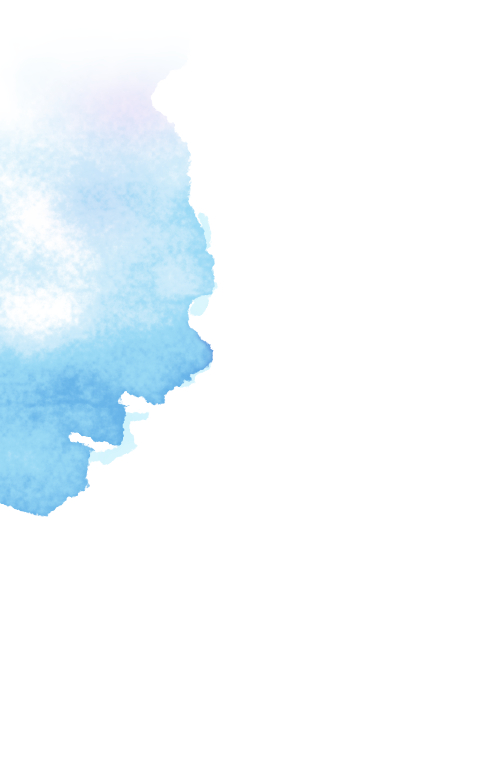
A Shadertoy shader for this background:

```glsl
float hash(vec2 p) {
    p = fract(p * vec2(0.1031, 0.1137));
    p += dot(p, p.yx + 33.3);
    return fract((p.x + p.y) * p.x * 17.0);
}

float noise(vec2 p) {
    vec2 i = floor(p), f = fract(p);
    f = f * f * (3.0 - 2.0 * f);
    return mix(mix(hash(i), hash(i + vec2(1, 0)), f.x),
               mix(hash(i + vec2(0, 1)), hash(i + vec2(1, 1)), f.x), f.y);
}

float fbm(vec2 p) {
    float sum = 0.0, amp = 0.53;
    for (int i = 0; i < 4; i++) {
        sum += amp * noise(p);
        p = mat2(1.6, 1.2, -1.2, 1.6) * p + 19.7;
        amp *= 0.5;
    }
    return sum;
}

float blob(vec2 p, vec2 center, vec2 radii) {
    vec2 q = (p - center) / radii;
    return exp(-dot(q, q));
}

float capsule(vec2 p, vec2 a, vec2 b, float r) {
    vec2 v = b - a;
    return length(p - a - v * clamp(dot(p - a, v) / dot(v, v), 0.0, 1.0)) - r;
}

// Right border of the wash, in percent of the height, at depth y below the top
float rightEdge(float y) {
    float x = 24.5 - 4.5 * smoothstep(7.0, 12.0, y) + 4.6 * smoothstep(12.5, 20.0, y);
    x += 3.1 * smoothstep(25.0, 35.0, y) - 3.0 * smoothstep(38.0, 39.8, y);
    x += 2.7 * smoothstep(42.0, 45.5, y) - 5.9 * smoothstep(46.5, 52.2, y);
    x -= 5.4 * smoothstep(52.0, 53.0, y) + 4.6 * smoothstep(57.5, 59.0, y);
    return x - 3.0 * smoothstep(63.0, 65.5, y);
}

// Depth inside the painted body, positive within
float bodyDepth(vec2 p) {
    float slope = (rightEdge(p.y + 0.2) - rightEdge(p.y - 0.2)) / 0.4;
    float d = (rightEdge(p.y) - p.x) / sqrt(1.0 + slope * slope);
    d = min(d, 65.6 + 1.4 * exp(-pow((p.x - 5.2) / 2.5, 2.0)) - p.y);
    d = min(d, capsule(p, vec2(16.0, 51.9), vec2(20.5, 53.3), 0.7));
    return min(d, capsule(p, vec2(9.6, 57.0), vec2(13.5, 58.4), 0.75));
}

// Thin pale water marks beyond the body, positive within
float paleDepth(vec2 p) {
    float d = capsule(p, vec2(9.0, 59.2), vec2(14.0, 59.8), 0.75);
    d = min(d, capsule(p, vec2(14.0, 59.8), vec2(16.6, 57.8), 0.8));
    d = min(d, capsule(p, vec2(16.6, 57.8), vec2(16.4, 54.6), 0.7));
    d = min(d, capsule(p, vec2(16.4, 54.2), vec2(19.0, 53.9), 0.5));
    d = min(d, capsule(p, vec2(26.3, 28.2), vec2(27.0, 32.0), 0.5));
    d = min(d, capsule(p, vec2(27.4, 37.0), vec2(25.7, 40.4), 0.8));
    return -min(d, capsule(p, vec2(26.7, 47.4), vec2(23.6, 50.0), 0.6));
}

vec3 pigment(float t) {
    vec3 c = mix(vec3(1.0), vec3(0.80, 0.92, 0.98), smoothstep(0.0, 0.36, t));
    c = mix(c, vec3(0.60, 0.85, 0.96), smoothstep(0.33, 0.65, t));
    return mix(c, vec3(0.40, 0.70, 0.91), smoothstep(0.62, 1.05, t));
}

void mainImage(out vec4 fragColor, in vec2 fragCoord) {
    vec2 p = 100.0 * vec2(fragCoord.x, iResolution.y - fragCoord.y) / iResolution.y;
    float aa = 100.0 / iResolution.y;
    float cloud = fbm(p * 0.22) - 0.5;
    float grain = fbm(p * 1.8 + 40.0) - 0.5;

    // Ragged borders
    vec2 q = p + 1.4 * (vec2(fbm(p * 0.8), fbm(p * 0.8 + 71.0)) - 0.5);
    float depth = bodyDepth(q) + 0.5 * grain;
    float body = smoothstep(-aa, aa, depth);
    float pale = smoothstep(-aa, aa, paleDepth(q) + 0.4 * grain);

    // Pigment strength: deeper downwards, with washed-out patches
    float t = 0.1 + 0.26 * smoothstep(12.0, 27.0, p.y) + 0.07 * smoothstep(28.0, 36.0, p.y);
    t += 0.3 * smoothstep(40.0, 49.0, p.y) - 0.06 * smoothstep(54.0, 60.0, p.y);
    t -= 0.3 * blob(p, vec2(3.0, 27.5), vec2(7.0, 5.0));
    t -= 0.42 * blob(p, vec2(4.0, 41.0), vec2(6.5, 4.5));
    t -= 0.14 * blob(p, vec2(9.0, 34.5), vec2(9.0, 5.0));
    t += 0.15 * blob(p, vec2(13.0, 26.5), vec2(4.0, 3.5));
    t += 0.13 * blob(p, vec2(7.0, 51.0), vec2(6.0, 3.0));
    t += 0.24 * exp(-max(depth, 0.0) / 1.5) * smoothstep(16.0, 32.0, p.y);
    t += (0.35 * cloud + 0.28 * grain) * smoothstep(5.0, 30.0, p.y);
    vec3 paint = pigment(t);

    // Lavender tints and the dark dried rim
    float lavender = 0.8 * blob(p, vec2(17.0, 14.5), vec2(8.0, 5.0))
                   + 0.4 * blob(p, vec2(13.0, 26.5), vec2(6.0, 5.0));
    paint = mix(paint, paint * vec3(0.95, 0.91, 0.98), lavender);
    float rim = exp(-max(depth, 0.0) / 0.4) * blob(p, vec2(27.0, 45.5), vec2(3.0, 2.6));
    paint = mix(paint, vec3(0.32, 0.52, 0.83), 0.75 * rim);

    // Fade to paper at the top and upper left
    float fade = smoothstep(2.5, 13.0, p.y + 3.0 * cloud);
    fade *= mix(smoothstep(0.5, 4.5, p.x + 4.0 * cloud), 1.0, smoothstep(13.0, 21.0, p.y));
    vec3 color = mix(vec3(1.0), vec3(0.80, 0.95, 0.99), pale * (0.8 + 0.5 * cloud));
    color = mix(color, paint, body * fade);
    fragColor = vec4(clamp(color, 0.0, 1.0), 1.0);
}
```
